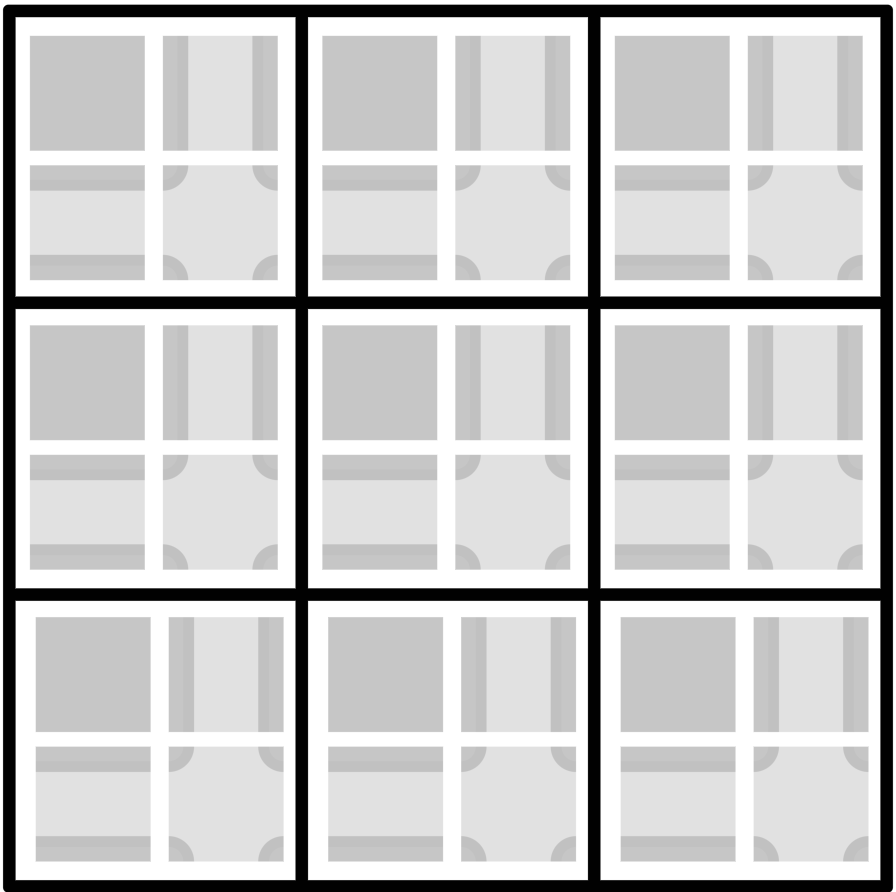
Reproduce this pattern procedurally as a WebGL 2 fragment shader.

```glsl
#version 300 es
precision highp float;
// Three by three black grid; each cell holds four grey tiles: plain, two striped, one with round corners.

uniform vec2 u_resolution;
out vec4 fragColor;

// Lengths are fractions of the canvas width, measured from the top left.
#define CELLS 3.0
#define ORIGIN vec2(0.0104, 0.0122)
#define PITCH vec2(0.3264, 0.3257)
#define LINE_HALF 0.0070
#define CORNER_RADIUS 0.0060
#define TILE_START vec2(0.0230, 0.0278)
#define TILE_STEP vec2(0.1484, 0.1445)
#define TILE_SIZE 0.1282
#define BAND_WIDTH 0.0283
#define CORE_WIDTH 0.0162
#define ROW_SHIFT vec2(0.0065, -0.0026)

const vec3 WHITE = vec3(1.0);
const vec3 BLACK = vec3(0.005);
const vec3 PALE_GREY = vec3(0.882);
const vec3 MID_GREY = vec3(0.778);
const vec3 DEEP_GREY = vec3(0.757);

float boxDistance(vec2 p, vec2 halfSize) {
    vec2 d = abs(p) - halfSize;
    return length(max(d, 0.0)) + min(max(d.x, d.y), 0.0);
}

// Coverage of a shape from its signed distance
float fill(float d, float pixel) {
    return 1.0 - smoothstep(-0.75 * pixel, 0.75 * pixel, d);
}

// Grid lines, clipped to a rounded outer frame
float gridDistance(vec2 p) {
    vec2 nearest = clamp(round(p / PITCH), 0.0, CELLS);
    vec2 d = abs(p - nearest * PITCH);
    float lines = min(d.x, d.y) - LINE_HALF;
    vec2 halfFrame = 0.5 * CELLS * PITCH;
    float frame = boxDistance(p - halfFrame, halfFrame + LINE_HALF - CORNER_RADIUS) - CORNER_RADIUS;
    return max(lines, frame);
}

// Shade inside one tile; kind is its column and row in the cell
vec3 tileColor(vec2 q, vec2 kind, float pixel) {
    vec2 edge = max(min(q, TILE_SIZE - q), 0.0);
    float depth = length(edge * kind);
    vec3 color = mix(PALE_GREY, DEEP_GREY, fill(depth - BAND_WIDTH, pixel));
    return mix(color, MID_GREY, fill(depth - CORE_WIDTH, pixel));
}

void main() {
    float pixel = 1.0 / u_resolution.x;
    vec2 p = vec2(gl_FragCoord.x, u_resolution.y - gl_FragCoord.y) * pixel - ORIGIN;

    // Tiles sit slightly off in the lower rows
    vec2 cell = clamp(floor(p / PITCH), 0.0, CELLS - 1.0);
    vec2 shift = ROW_SHIFT * step(vec2(1.5, 0.5), vec2(cell.y));
    vec2 q = p - cell * PITCH - TILE_START - shift;

    // Pick one of the four tiles
    vec2 gap = TILE_STEP - TILE_SIZE;
    vec2 kind = clamp(floor((q + 0.5 * gap) / TILE_STEP), 0.0, 1.0);
    q -= kind * TILE_STEP;

    float tile = boxDistance(q - 0.5 * TILE_SIZE, vec2(0.5 * TILE_SIZE));
    vec3 color = mix(WHITE, tileColor(q, kind, pixel), fill(tile, pixel));
    color = mix(color, BLACK, fill(gridDistance(p), pixel));
    fragColor = vec4(color, 1.0);
}
```
